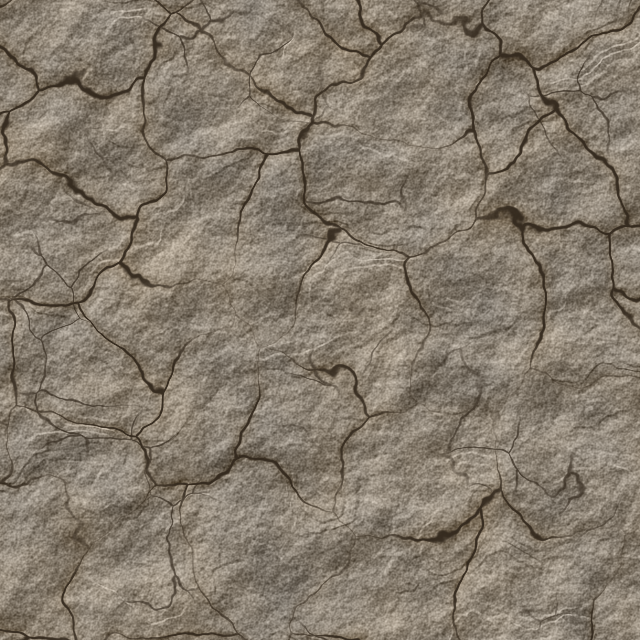
Reproduce this texture procedurally as a WebGL 2 fragment shader.

```glsl
#version 300 es
precision highp float;
// Weathered grey-brown rock face split into rounded plates by jagged cracks.
// A height field (warped Voronoi plates, chipped ledges, gradient noise) is lit
// from the upper left, then tinted, stained near cracks and covered with grain.

#define PLATES 5.3          // plates across the canvas
#define WARP 0.40           // raggedness of the cracks
#define CRACK_WIDTH 0.0026  // half width of an open crack
#define PLATE_LIFT 0.020    // height of plates above the cracks
#define LEDGE_LIFT 0.015    // height of one chipped ledge
#define RELIEF 0.90         // strength of the rough surface
#define CONTRAST 0.052      // light and shade
#define GRAIN 0.125         // fine sandy speckle
#define BASE_TONE 0.512     // mean brightness
#define LIGHT_DIR vec2(-0.45, 0.89)

uniform vec2 u_resolution;
out vec4 fragColor;

struct Rock { float height; float edge; float open; vec2 warped; };

vec2 hash2(vec2 cell) {
    uvec2 v = uvec2(ivec2(cell)) * 1664525u + 12345u;
    v.x += v.y * 1664525u;
    v.y += v.x * 1664525u;
    v ^= v >> 16u;
    v.x += v.y * 1664525u;
    v.y += v.x * 1664525u;
    v ^= v >> 16u;
    return vec2(v & 65535u) / 65536.0;
}

float cornerSlope(vec2 cell, vec2 offset) {
    float angle = 6.2832 * hash2(cell).x;
    return dot(vec2(cos(angle), sin(angle)), offset);
}

float gradientNoise(vec2 p) {
    vec2 i = floor(p), f = p - i;
    vec2 u = f * f * f * (f * (f * 6.0 - 15.0) + 10.0);
    vec2 e = vec2(1.0, 0.0);
    return mix(mix(cornerSlope(i, f), cornerSlope(i + e, f - e), u.x),
               mix(cornerSlope(i + e.yx, f - e.yx), cornerSlope(i + 1.0, f - 1.0), u.x), u.y);
}

// Octaves start at the given frequency with amplitude 1 / frequency.
float fbm(vec2 p, float frequency, int octaves, float gain) {
    float sum = 0.0, amplitude = 1.0 / frequency;
    p *= frequency;
    for (int k = 0; k < octaves; k++) {
        sum += amplitude * gradientNoise(p);
        p = mat2(1.6, 1.2, -1.2, 1.6) * p + 17.3;
        amplitude *= gain;
    }
    return sum;
}

// x: distance to the nearest cell border, y: random value of the cell.
vec2 voronoi(vec2 p) {
    vec2 i = floor(p), f = p - i, nearest = vec2(0.0), nearestCell = vec2(0.0);
    float best = 8.0, border = 8.0;
    for (int y = -1; y <= 1; y++)
    for (int x = -1; x <= 1; x++) {
        vec2 c = vec2(x, y);
        vec2 r = c + 0.05 + 0.9 * hash2(i + c) - f;
        if (dot(r, r) < best) { best = dot(r, r); nearest = r; nearestCell = c; }
    }
    for (int y = -2; y <= 2; y++)
    for (int x = -2; x <= 2; x++) {
        vec2 c = vec2(x, y);
        vec2 r = c + 0.05 + 0.9 * hash2(i + c) - f;
        vec2 across = r - nearest;
        if (dot(across, across) > 0.0001)
            border = min(border, dot(0.5 * (r + nearest), normalize(across)));
    }
    return vec2(border, hash2(i + nearestCell + 71.0).y);
}

Rock rockAt(vec2 p) {
    Rock rock;
    vec2 ragged = vec2(fbm(p, 5.0, 5, 0.44), fbm(p + 7.3, 5.0, 5, 0.44));
    rock.warped = p + WARP * ragged;
    vec2 plate = voronoi(rock.warped * PLATES);
    rock.edge = plate.x / PLATES;
    rock.open = smoothstep(-0.30, 0.15, gradientNoise(p * 4.0 + 31.0));

    // Plates rise from the cracks with rounded rims.
    float rim = 1.0 - exp(-rock.edge / 0.014);
    rock.height = PLATE_LIFT * rim * (0.3 + 0.9 * plate.y) * mix(0.3, 1.0, rock.open);

    // Chipped ledges follow the contours of a slow noise.
    float level = 3.2 * gradientNoise((p + 0.9 * ragged) * vec2(5.5, 7.5) + 11.0) + 8.0;
    rock.height += LEDGE_LIFT * (floor(level) + smoothstep(0.72, 1.0, fract(level)));

    // Rough surface, slightly stretched along the rising diagonal.
    vec2 slanted = vec2(0.8 * (p.x + p.y), 0.9 * (p.y - p.x));
    rock.height += RELIEF * fbm(slanted, 7.0, 6, 0.48);
    return rock;
}

float crackLine(float dist, float width, float pixel) {
    return 1.0 - smoothstep(width * 0.35, width + pixel, dist);
}

void main() {
    vec2 p = gl_FragCoord.xy / u_resolution.y;
    float pixel = 1.0 / u_resolution.y;
    const float probe = 0.002;

    // Slope towards the light
    Rock rock = rockAt(p);
    float slope = (rock.height - rockAt(p + LIGHT_DIR * probe).height) / probe;
    float shade = slope / (1.0 + 0.12 * abs(slope));

    // Speckle and slow mottling
    float speckle = gradientNoise(p * 165.0) + gradientNoise(p * 290.0 + 5.0);
    float mottle = gradientNoise(p * 6.0 + 50.0) + 0.6 * gradientNoise(p * 19.0);
    float tone = BASE_TONE + CONTRAST * shade + GRAIN * speckle + 0.05 * mottle;

    // Main cracks and sparse hairlines
    float crack = crackLine(rock.edge, CRACK_WIDTH * mix(0.3, 1.0, rock.open), pixel);
    crack *= mix(0.25, 0.95, rock.open);
    float hairEdge = voronoi(rock.warped * PLATES * 1.8 + 3.1).x / (PLATES * 1.8);
    float hairMask = smoothstep(0.05, 0.30, gradientNoise(p * 5.0 + 9.0));
    crack = max(crack, 0.7 * hairMask * crackLine(hairEdge, CRACK_WIDTH * 0.5, pixel));

    // Occlusion and earthy stain around the cracks
    float hollow = exp(-rock.edge / 0.012) * mix(0.35, 1.0, rock.open);
    tone -= 0.07 * hollow;
    float warmth = 0.8 * hollow + 0.7 * mottle - 0.1;
    vec3 color = tone + vec3(0.040, 0.0, -0.056) + vec3(0.018, 0.0, -0.026) * warmth;
    color = mix(color, vec3(0.20, 0.16, 0.115), crack);
    fragColor = vec4(clamp(color, 0.0, 1.0), 1.0);
}
```
